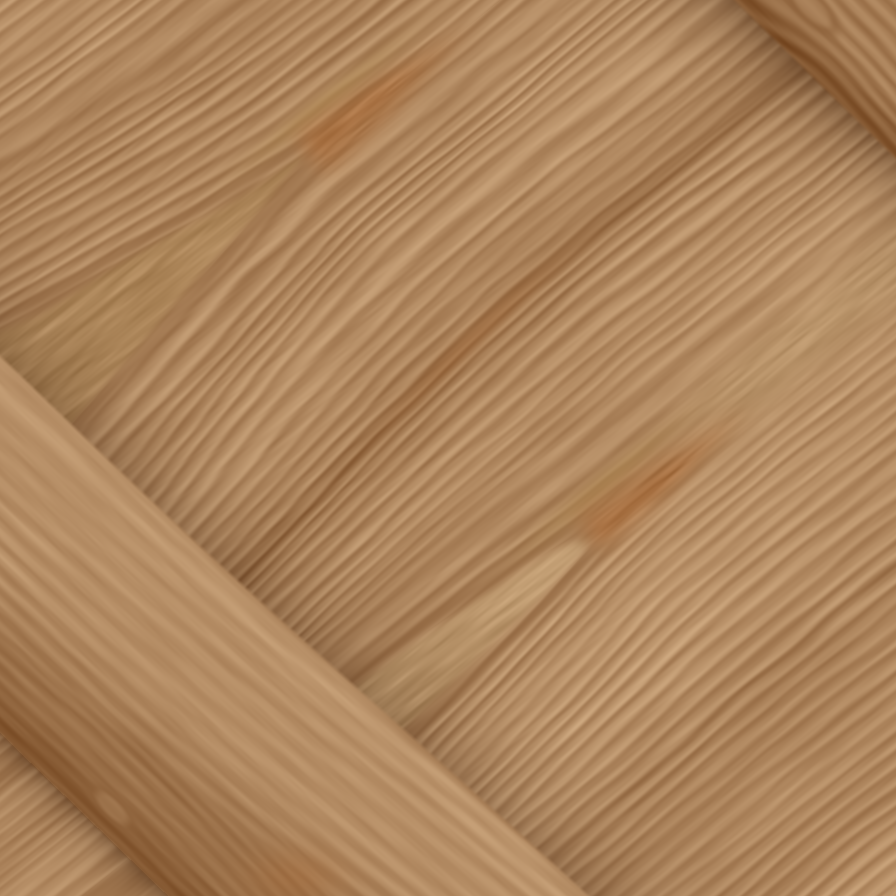
Write a Shadertoy shader that draws this texture.

```glsl
// Pale softwood plank with flame grain, crossed by two rounded wooden beams.

const vec3 DARK = vec3(0.46, 0.28, 0.13);
const vec3 LIGHT = vec3(0.78, 0.63, 0.47);
const vec3 RESIN = vec3(0.66, 0.43, 0.24);
const vec3 SAPWOOD = vec3(0.74, 0.60, 0.43);
const vec3 EARLYWOOD = vec3(0.69, 0.54, 0.36);
const vec3 OCHRE = vec3(0.67, 0.52, 0.31);
const float TAU = 6.2832;
const float GRAIN_ANGLE = 0.681;
const float RING_FREQ = 57.0;
const float RING_CONTRAST = 0.165;
const float EDGE_SOFT = 0.003;
// Flames: centre across the grain, tip along it, opening, taper power
const vec4 FLAME_HIGH = vec4(0.425, 0.78, 0.170, 1.0);
const vec4 FLAME_LOW = vec4(-0.102, 0.755, 0.070, 0.5);
const float HEART_LINE = 0.158;
// Edge lines: height at the left side, downward slope
const vec2 BEAM_TOP = vec2(0.603, 0.926);
const vec2 BEAM_FOLD = vec2(0.290, 0.80);
const vec2 BEAM_BASE = vec2(0.182, 0.97);
const vec2 CORNER_EDGE = vec2(1.803, 0.98);

float hash(vec2 p) {
    return fract(sin(dot(p, vec2(127.1, 311.7))) * 43758.5453);
}

float noise(vec2 p) {
    vec2 i = floor(p), f = fract(p);
    f = f * f * (3.0 - 2.0 * f);
    return mix(mix(hash(i), hash(i + vec2(1, 0)), f.x),
               mix(hash(i + vec2(0, 1)), hash(i + vec2(1, 1)), f.x), f.y);
}

float bell(float x) { return exp(-x * x); }

vec3 woodColor(float tone) { return mix(DARK, LIGHT, tone); }

// Signed distance to an edge line, positive above it
float lineDist(vec2 p, vec2 edge) {
    return (p.y - edge.x + edge.y * p.x) / sqrt(1.0 + edge.y * edge.y);
}

// Fine fibres along the grain, centred on zero
float fibres(vec2 g) {
    return 0.1 * (noise(g * vec2(16, 190)) + 0.6 * noise(g * vec2(34, 330) + 7.0) - 0.8);
}

// Half width of a flame, closing softly at its tip
float flameHalf(float u, vec4 flame) {
    float x = flame.y - max(u, 0.36);
    return flame.z * pow(0.5 * (x + sqrt(x * x + 0.002)), flame.w);
}

// Shift that makes the rings part around a flame
float flamePush(vec2 g, vec4 flame) {
    float d = g.y - flame.x, h = flameHalf(g.x, flame);
    float falloff = d > 0.0 ? 0.25 : 0.45;
    return sign(d) * min(abs(d), h * exp(-max(abs(d) - h, 0.0) / falloff));
}

// Pale tongue with dark rim, resin beyond its tip, ochre flank
vec3 paintFlame(vec3 col, vec2 g, vec4 flame, vec3 pale) {
    float d = g.y - flame.x + 0.008 * (noise(g * vec2(9, 40)) - 0.5);
    float gap = abs(d) - flameHalf(g.x, flame), past = g.x - flame.y;
    float inner = smoothstep(0.25, 0.38, g.x), fleck = fibres(g);
    float tongue = smoothstep(0.004, -0.008, gap) * smoothstep(0.015, -0.015, past);
    float grain = sin(TAU * (45.0 * d + 2.0 * noise(g * vec2(4, 30))));
    col = mix(col, pale + fleck + 0.02 * grain, 0.8 * tongue * inner);
    float rim = bell((gap - 0.008) / 0.007) * smoothstep(0.08, -0.02, past);
    col = mix(col, woodColor(0.36), 0.6 * rim * inner);
    float reach = smoothstep(-0.01, 0.03, past) * smoothstep(0.26, 0.10, past);
    float width = mix(0.026, 0.014, smoothstep(0.0, 0.2, past));
    col = mix(col, OCHRE, 0.6 * bell((d - 0.034) / 0.014) * bell((past - 0.06) / 0.10));
    return mix(col, RESIN + fleck, 0.8 * reach * bell(d / width));
}

vec3 plank(vec2 p) {
    float c = cos(GRAIN_ANGLE), s = sin(GRAIN_ANGLE);
    float u = c * p.x + s * p.y, v = c * p.y - s * p.x;
    vec2 g = vec2(u, v);
    // Ring coordinate, bent around the flames and the heart line
    float r = v - flamePush(g, FLAME_HIGH) - flamePush(g, FLAME_LOW);
    r += 0.045 * smoothstep(0.95, 0.30, u) * bell((v - 0.13) / 0.17);
    r += 0.05 * (u - 0.8) * smoothstep(-0.15, -0.45, v);
    r += 0.005 * (noise(g * vec2(5, 12)) - 0.5);
    float phase = RING_FREQ * r + 1.6 * noise(vec2(u * 1.2, r * 17.0));
    phase += 0.25 * noise(g * vec2(14, 60));
    float wave = sin(TAU * phase + 0.5 * sin(TAU * phase));
    float strength = 0.45 + 0.95 * noise(vec2(u * 3.0, r * 24.0) + 4.0);
    float band = smoothstep(0.86, 1.02, u) * bell((v + 0.082) / 0.038);
    float tone = 0.745 + RING_CONTRAST * strength * wave * (1.0 - 0.75 * band);
    tone += 0.20 * (noise(vec2(u * 1.5, r * 15.0) + 11.0) - 0.5);
    tone += 0.12 * (noise(g * vec2(2.5, 5) + 23.0) - 0.5) + 1.2 * fibres(g);
    float heart = r - HEART_LINE;
    tone -= 0.17 * bell(heart / 0.010) + 0.09 * bell(heart / 0.035);
    vec3 col = woodColor(tone);
    col = mix(col, RESIN, 0.35 * bell(heart / 0.012) * bell((u - 0.80) / 0.12));
    col = mix(col, SAPWOOD + fibres(g), 0.65 * band);
    col = paintFlame(col, g, FLAME_HIGH, EARLYWOOD);
    return paintFlame(col, g, FLAME_LOW, SAPWOOD);
}

// Oval knot lying along a beam
vec3 paintKnot(vec3 col, vec2 q, vec2 size) {
    float k = length(vec2(q.x - q.y, q.x + q.y) * 0.7071 / size);
    col = mix(col, woodColor(0.28), 0.55 * bell((k - 1.0) / 0.28));
    return mix(col, woodColor(0.62), 0.6 * smoothstep(1.0, 0.5, k));
}

vec3 lowerBeam(vec2 p, float below, float fold, float base) {
    vec2 g = vec2((p.x - p.y) * 0.7071, below);
    float bent = below + 0.04 * g.x + 0.012 * noise(g * vec2(3, 9));
    float rings = sin(TAU * (45.0 * bent + noise(g * vec2(1.5, 18))));
    float top = 0.78 + 0.10 * rings * (0.4 + noise(g * vec2(3, 22)));
    top += 0.10 * bell((below - 0.022) / 0.018) - 0.14 * bell(below / 0.006);
    top -= 0.20 * smoothstep(0.08, 0.0, fold);
    float side = 0.45 + 0.07 * sin(TAU * (75.0 * base + 2.0 * noise(g * vec2(2, 14))));
    side -= 0.30 * smoothstep(0.06, 0.0, base);
    vec3 col = woodColor(mix(side, top, smoothstep(-0.012, 0.016, fold)) + fibres(g));
    col = mix(col, RESIN, 0.4 * bell(length((p - vec2(0.33, 0.02)) / vec2(0.05, 0.03))));
    return paintKnot(col, p - vec2(0.125, 0.098), vec2(0.032, 0.011));
}

vec3 cornerBeam(vec2 p, float d) {
    vec2 g = vec2((p.x - p.y) * 0.7071, d);
    float tone = mix(0.14, 0.60, smoothstep(0.0, 0.055, d)) + fibres(g);
    tone += 0.13 * sin(TAU * 55.0 * (d + 0.03 * noise(g * vec2(8, 14))));
    return paintKnot(woodColor(tone), p - vec2(0.905, 0.992), vec2(0.035, 0.014));
}

void mainImage(out vec4 fragColor, in vec2 fragCoord) {
    vec2 p = fragCoord / iResolution.xy;
    float top = lineDist(p, BEAM_TOP) + 0.004 * sin(7.0 * p.x);
    float base = lineDist(p, BEAM_BASE), corner = lineDist(p, CORNER_EDGE);
    // Contact shadows beside the beams
    float shade = 0.32 * exp(min(corner, 0.0) / 0.038);
    shade += base > 0.0 ? 0.19 * exp(-max(top, 0.0) / 0.05) : 0.32 * exp(base / 0.018);
    vec3 col = plank(p) * (1.0 - shade * vec3(0.85, 1.0, 1.15));
    // Beams over the plank
    float body = smoothstep(EDGE_SOFT, -EDGE_SOFT, top) * smoothstep(-EDGE_SOFT, EDGE_SOFT, base);
    col = mix(col, lowerBeam(p, -top, lineDist(p, BEAM_FOLD), base), body);
    col = mix(col, cornerBeam(p, corner), smoothstep(-EDGE_SOFT, EDGE_SOFT, corner));
    fragColor = vec4(clamp(col, 0.0, 1.0), 1.0);
}
```
